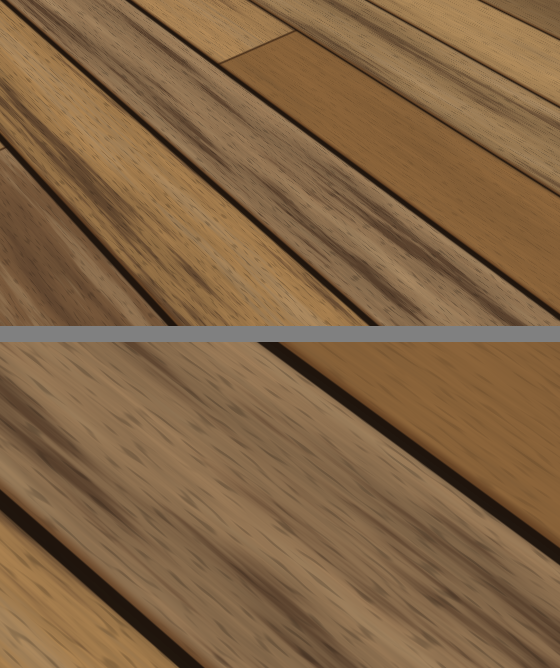
Top: the whole. Bottom: its middle third, enlarged.
A WebGL 2 fragment shader for this texture:

```glsl
#version 300 es
precision highp float;

uniform vec2 u_resolution;
out vec4 fragColor;

const float TAU = 6.2831853;
const vec3 GROOVE = vec3(0.10, 0.065, 0.04);
const vec3 BEVEL = vec3(0.36, 0.22, 0.11);
const vec3 DARK_VEIN = vec3(0.29, 0.205, 0.14);
const vec3 PALE_VEIN = vec3(0.70, 0.575, 0.42);

// Base tone of each plank, left to right; the last is the far plank behind a joint
const vec3 TONE[8] = vec3[8](
    vec3(0.45, 0.33, 0.22), vec3(0.62, 0.47, 0.29), vec3(0.55, 0.435, 0.31),
    vec3(0.53, 0.38, 0.22), vec3(0.58, 0.46, 0.31), vec3(0.66, 0.52, 0.34),
    vec3(0.49, 0.38, 0.25), vec3(0.65, 0.50, 0.32));

// Vein layout of each plank: centre, bands per plank, strength
const vec3 VEIN[8] = vec3[8](
    vec3(0.60, 1.5, 0.55), vec3(0.20, 1.0, 0.80), vec3(0.23, 2.0, 0.85),
    vec3(0.50, 1.0, 0.05), vec3(0.62, 1.6, 0.65), vec3(0.05, 1.0, 0.25),
    vec3(0.50, 1.0, 0.30), vec3(0.85, 1.0, 0.50));

vec2 hashGradient(vec2 cell) {
    vec3 q = fract(cell.xyx * vec3(0.1031, 0.1030, 0.0973));
    q += dot(q, q.yzx + 33.33);
    float angle = TAU * fract((q.x + q.y) * q.z);
    return vec2(cos(angle), sin(angle));
}

float gradientNoise(vec2 p) {
    vec2 i = floor(p), f = p - i;
    vec2 w = f * f * f * (f * (f * 6.0 - 15.0) + 10.0);
    vec2 e = vec2(1.0, 0.0);
    float a = dot(hashGradient(i), f);
    float b = dot(hashGradient(i + e.xy), f - e.xy);
    float c = dot(hashGradient(i + e.yx), f - e.yx);
    float d = dot(hashGradient(i + e.xx), f - e.xx);
    return mix(mix(a, b, w.x), mix(c, d, w.x), w.y);
}

float fractalNoise(vec2 p, int octaves) {
    float sum = 0.0, gain = 1.0;
    for (int i = 0; i < octaves; i++) {
        sum += gain * gradientNoise(p);
        p = p * 2.03 + 17.3;
        gain *= 0.55;
    }
    return sum;
}

// Plank coordinates: x counts planks across the fan, y runs along the grain
vec2 plankSpace(vec2 p) {
    const float BEND = 0.00605;
    float spacing = 0.4013 + 0.222 * p.y;
    float offset = p.x + 0.3857 - 0.917 * p.y;
    float root = sqrt(max(spacing * spacing - 4.0 * BEND * offset, 0.0));
    return vec2((spacing - root) / (2.0 * BEND), p.y + 0.437 * p.x);
}

float lineMask(float dist, float halfWidth, float blur) {
    return 1.0 - smoothstep(halfWidth - blur, halfWidth + blur, dist);
}

vec3 woodColor(vec2 grain, vec3 tone, vec3 vein, float seed) {
    vec2 q = grain + vec2(seed * 7.31, seed * 3.17);
    float drift = fractalNoise(q * vec2(3.0, 1.6), 3);
    float streak = fractalNoise(q * vec2(10.0, 1.8), 4);
    float fibre = fractalNoise(q * vec2(38.0, 5.0), 3);
    float pore = gradientNoise(q * vec2(75.0, 28.0));

    // Ragged bands of dark heartwood with pale wood between them
    float band = cos(TAU * vein.y * (grain.x - vein.x + 0.16 * drift));
    float figure = 0.55 * band + 1.1 * streak + 0.55 * fibre;
    float dark = smoothstep(0.05, 1.05, figure) * vein.z;
    float pale = smoothstep(0.1, 1.0, -figure) * min(vein.z, 0.6);
    vec3 color = mix(tone, PALE_VEIN, pale);
    color = mix(color, DARK_VEIN, dark);

    // Fine fibres and open pores
    float contrast = 0.4 + 0.6 * vein.z;
    color *= 1.0 + contrast * (0.17 * fibre + 0.10 * streak) + 0.07 * drift;
    return color * (1.0 - 0.20 * contrast * smoothstep(0.12, 0.5, pore));
}

void main() {
    vec2 p = gl_FragCoord.xy / u_resolution.y;
    p.y = 1.0 - p.y;
    vec2 plank = plankSpace(p);
    vec2 blur = fwidth(plank) * 0.8;
    float column = floor(plank.x);
    float across = plank.x - column;

    // Every third column is cut by an end joint
    float jointed = 1.0 - step(0.5, abs(mod(column, 3.0) - 2.0));
    float fromJoint = plank.y - 0.47 - 0.01 * column;
    bool farPlank = jointed > 0.5 && fromJoint < 0.0;
    int board = farPlank ? 7 : clamp(int(column) + 1, 0, 6);
    vec3 color = woodColor(vec2(across, plank.y), TONE[board], VEIN[board], float(board) + 1.0);

    // Rounded edges, joint and grooves; grooves narrow with distance
    float seam = round(plank.x);
    float halfWidth = mix(0.024, 0.010, step(2.5, seam));
    color = mix(color, BEVEL, 0.75 * (1.0 - smoothstep(halfWidth, 0.065, across)));
    color *= 1.0 - 0.25 * smoothstep(0.95, 1.0, across);
    color = mix(color, BEVEL * 0.65, 0.8 * jointed * lineMask(abs(fromJoint), 0.003, blur.y));
    float groove = lineMask(abs(plank.x - seam), halfWidth, blur.x);
    fragColor = vec4(mix(color, GROOVE, 0.93 * groove), 1.0);
}
```
